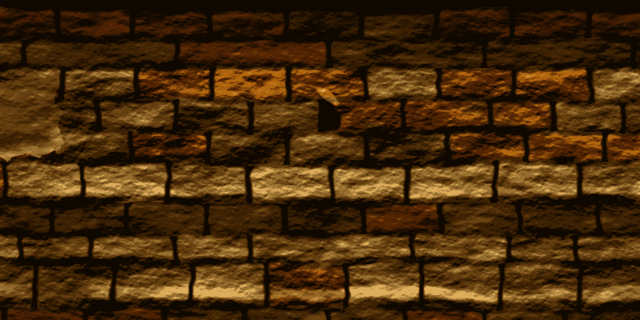
This texture is drawn by a WebGL 2 fragment shader. Its source:

```glsl
#version 300 es
precision highp float;
// Old brick wall in raking amber light: uneven courses of headers and stretchers
// are rounded boxes with warped edges; noise relief lights each face, and a
// brightness ramp colours it as pale stone or orange clay.
uniform vec2 u_resolution;
out vec4 outColor;

const vec3 SHADOW = vec3(0.06, 0.03, 0.00);
const vec3 UMBER  = vec3(0.24, 0.13, 0.01);
const vec3 OCHRE  = vec3(0.40, 0.25, 0.06);
const vec3 TAN    = vec3(0.59, 0.43, 0.18);
const vec3 CREAM  = vec3(0.87, 0.68, 0.36);
const vec3 RUST   = vec3(0.32, 0.14, 0.01);
const vec3 AMBER  = vec3(0.70, 0.40, 0.05);

const float JOINT = 0.007;        // half width of the joints
const float CORNER = 0.014;       // corner radius of a brick
const float WARP = 0.016;         // waviness of the courses
const float CHIP = 0.009;         // raggedness of the edges
const float RELIEF_GAIN = 4.2;    // strength of the surface relief
const vec2 LIGHT_STEP = vec2(0.002, 0.006);
const vec2 PLASTER_AT = vec2(0.04, 0.36);
const vec2 HOLE_AT = vec2(1.025, 0.365);

// Courses from the top down: top edge, first joint, brick length, pale ledge
const int COURSES = 11;
const vec4 COURSE[COURSES] = vec4[COURSES](
  vec4(-0.06, 0.10, 0.240, 0.0), vec4(0.030, 0.182, 0.237, 0.0),
  vec4(0.125, 0.078, 0.477, 0.0), vec4(0.213, 0.195, 0.236, 0.1),
  vec4(0.315, 0.312, 0.474, 0.1), vec4(0.414, 0.161, 0.247, 0.0),
  vec4(0.511, 0.020, 0.508, 0.8), vec4(0.635, 0.156, 0.245, 0.0),
  vec4(0.735, 0.281, 0.505, 0.6), vec4(0.822, 0.109, 0.243, 1.0),
  vec4(0.963, 0.020, 0.250, 0.1));
// Per course: share of clay bricks, share of split stretchers, brightness
const vec3 TRAIT[COURSES] = vec3[COURSES](
  vec3(0.3, 0.0, 0.15), vec3(0.6, 0.0, 0.72), vec3(0.1, 0.0, 0.62),
  vec3(0.7, 0.0, 1.05), vec3(0.5, 0.6, 0.95), vec3(0.8, 0.0, 0.95),
  vec3(0.1, 0.8, 1.08), vec3(0.3, 0.0, 0.60), vec3(0.1, 0.6, 1.00),
  vec3(0.3, 0.0, 1.00), vec3(0.4, 0.0, 0.60));

float hash(vec2 p) {
  vec3 q = fract(p.xyx * 0.1031);
  q += dot(q, q.yzx + 33.33);
  return fract((q.x + q.y) * q.z);
}

float noise(vec2 p) {
  vec2 i = floor(p), f = fract(p);
  f = f * f * (3.0 - 2.0 * f);
  return mix(mix(hash(i), hash(i + vec2(1, 0)), f.x),
             mix(hash(i + vec2(0, 1)), hash(i + vec2(1, 1)), f.x), f.y);
}

float fbm(vec2 p) {
  float sum = 0.0, amp = 0.5;
  for (int i = 0; i < 5; i++) {
    sum += amp * noise(p);
    p = mat2(1.6, 1.2, -1.2, 1.6) * p + 7.3;
    amp *= 0.5;
  }
  return sum;
}

float relief(vec2 p) { return fbm(p * vec2(9.0, 15.0) + 3.0); }

float roundBox(vec2 p, vec2 halfSize) {
  vec2 e = abs(p) - halfSize + CORNER;
  return length(max(e, 0.0)) + min(max(e.x, e.y), 0.0) - CORNER;
}

vec3 stoneRamp(float v) {
  vec3 c = mix(SHADOW, UMBER, smoothstep(0.03, 0.24, v));
  c = mix(c, OCHRE, smoothstep(0.24, 0.47, v));
  c = mix(c, TAN, smoothstep(0.47, 0.70, v));
  return mix(c, CREAM, smoothstep(0.70, 0.98, v));
}

vec3 clayRamp(float v) {
  vec3 c = mix(SHADOW, RUST, smoothstep(0.03, 0.32, v));
  c = mix(c, AMBER, smoothstep(0.32, 0.66, v));
  return mix(c, CREAM, smoothstep(0.75, 1.1, v));
}

void main() {
  // y runs down from the top edge, in canvas heights
  vec2 p = vec2(gl_FragCoord.x, u_resolution.y - gl_FragCoord.y) / u_resolution.y;
  float px = 1.0 / u_resolution.y;
  vec2 q = p + WARP * (vec2(noise(p * 6.0), noise(p * 6.0 + 40.0)) - 0.5)
             + CHIP * (vec2(noise(p * 38.0), noise(p * 38.0 + 90.0)) - 0.5);

  // Course and brick that hold this point
  int row = 0;
  for (int i = 1; i < COURSES; i++) if (q.y > COURSE[i].x) row = i;
  vec4 course = COURSE[row];
  vec3 trait = TRAIT[row];
  float bottom = row < COURSES - 1 ? COURSE[row + 1].x : 1.07;
  float u = (q.x - course.y) / course.z;
  vec2 id = vec2(floor(u) + 20.0, float(row) * 7.0 + 3.0);
  float x = fract(u) * course.z, left = 0.0, right = course.z;
  if (hash(id + 11.0) < trait.y) {
    float cut = course.z * mix(0.40, 0.60, hash(id + 23.0));
    if (x < cut) right = cut; else { left = cut; id.x += 50.0; }
  }
  vec2 size = vec2(right - left, bottom - course.x);
  vec2 local = vec2(x - left, q.y - course.x);
  float d = roundBox(local - 0.5 * size, 0.5 * size - JOINT);
  float face = smoothstep(px + 0.002, -px - 0.004, d);

  // Brick face: relief, lit upper edge, shaded foot, stains
  float slope = (relief(p + LIGHT_STEP) - relief(p)) * RELIEF_GAIN;
  float stain = fbm(p * vec2(6.0, 9.0) + 60.0);
  float h = local.y / size.y;
  float value = 0.36 + 0.20 * (hash(id) - 0.5) + 0.50 * (stain - 0.48) + slope;
  value += 0.16 * exp(-abs(local.y - 0.016) / 0.010);
  value -= 0.26 * smoothstep(0.70, 1.0, h);
  float clay = step(hash(id + 5.0), trait.x) * smoothstep(0.25, 0.42, stain + 0.05);

  // Worn pale ledge along the lower part of some courses
  float wobble = 0.22 * (fbm(p * vec2(9.0, 20.0)) - 0.5);
  float ledge = smoothstep(0.46, 0.58, h + wobble) * smoothstep(0.88, 0.76, h - wobble);
  ledge *= course.w * smoothstep(0.25, 0.50, noise(p * vec2(5.0, 9.0) + 15.0) + 0.15);
  value += 0.40 * ledge;
  clay *= 1.0 - 0.8 * ledge;

  // Mortar beds are rough and brown, upright joints almost black
  float upright = smoothstep(0.016, 0.006, min(local.x, size.x - local.x));
  float mortar = mix(0.14 + 0.5 * (stain - 0.45) + 0.8 * slope, 0.02, upright);
  value = mix(mortar, value, face) * trait.z;
  clay *= face;

  // Plaster patch at the left with a bright ragged lower rim
  float patchEdge = length((p - PLASTER_AT) / vec2(0.15, 0.14)) + 1.1 * (fbm(p * 11.0) - 0.48);
  float plaster = smoothstep(1.03, 0.97, patchEdge);
  float rim = smoothstep(0.62, 0.95, patchEdge) * smoothstep(0.36, 0.44, p.y);
  value = mix(value, 0.40 + 0.30 * rim + 0.6 * slope, plaster);
  clay *= 1.0 - plaster;

  // Broken hole with a pale chip above it
  float hole = length((q - HOLE_AT) / vec2(0.035, 0.055)) + 0.8 * (noise(p * 30.0) - 0.5);
  value *= smoothstep(0.75, 1.10, hole);
  vec2 chip = mat2(0.8, -0.6, 0.6, 0.8) * (q - HOLE_AT + vec2(0.0, 0.06));
  value += 0.40 * smoothstep(1.1, 0.7, length(chip / vec2(0.045, 0.016)));

  // Light fades towards the top and the far corners
  value *= mix(0.50, 1.0, smoothstep(0.0, 0.26, p.y));
  value *= 1.0 - 0.18 * smoothstep(0.5, 1.0, abs(p.x - 1.0)) * smoothstep(0.5, 1.0, p.y);
  outColor = vec4(mix(stoneRamp(value), clayRamp(value), clay), 1.0);
}
```
